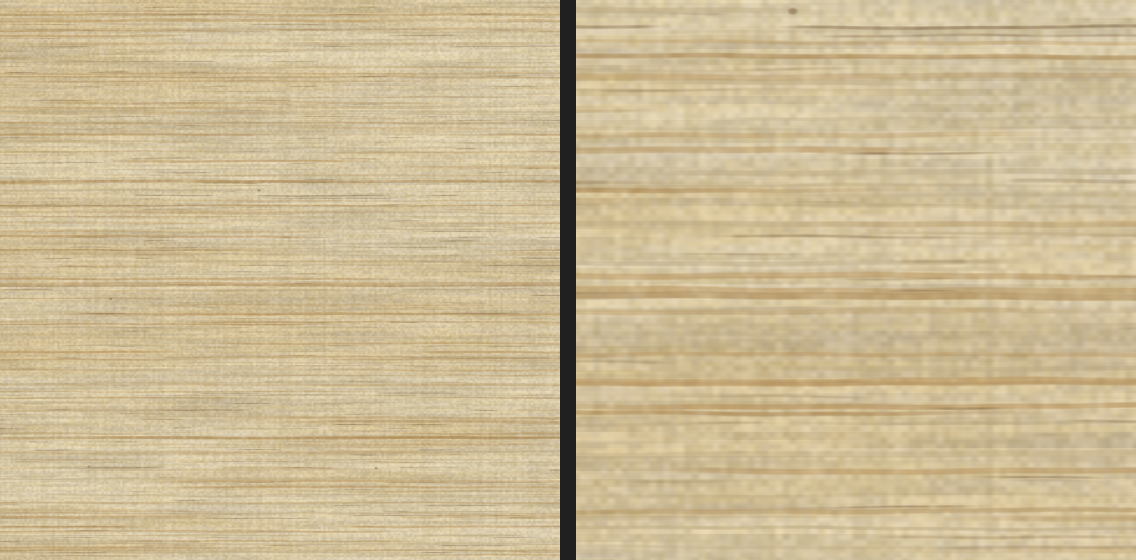
Left: the whole. Right: its middle third, enlarged.
Reproduce this texture procedurally as a Shadertoy shader.

```glsl
// Woven grasscloth: a cream ground of fine yarn crossed by long horizontal
// ochre threads and short dark slivers. Each thread lives in a jittered row,
// wavers by layered sines and fades in and out by noise along its length.

const vec3 CREAM  = vec3(0.855, 0.800, 0.665);
const vec3 STRAW  = vec3(0.810, 0.730, 0.560);
const vec3 OCHRE  = vec3(0.705, 0.555, 0.335);
const vec3 UMBER  = vec3(0.470, 0.365, 0.230);
const vec3 GREY   = vec3(0.745, 0.690, 0.570);

const float YARN_ROWS    = 215.0;  // weft yarns over the canvas height
const float YARN_COLUMNS = 200.0;  // warp yarns over the canvas width
const float YARN_SHADE   = 0.070;
const float WARP_SHADE   = 0.026;
const float GRAIN_SHADE  = 0.085;
const float TINT_SHADE   = 0.040;  // warm to cool change between yarns
const float WAVER        = 0.0010; // vertical drift of the threads
const float SPECK_CELLS  = 8.0;
const float SPECK_RADIUS = 0.0028;

float hash(vec2 p) {
    vec3 q = fract(p.xyx * vec3(0.1031, 0.1030, 0.0973));
    q += dot(q, q.yzx + 33.33);
    return fract((q.x + q.y) * q.z);
}

float noise(vec2 p) {
    vec2 i = floor(p), f = fract(p);
    f = f * f * (3.0 - 2.0 * f);
    return mix(mix(hash(i), hash(i + vec2(1, 0)), f.x),
               mix(hash(i + vec2(0, 1)), hash(i + vec2(1, 1)), f.x), f.y);
}

// Noise along x that is independent for every row
float rowNoise(float x, float row, float seed) {
    float i = floor(x), f = fract(x);
    f = f * f * (3.0 - 2.0 * f);
    vec2 id = vec2(i + seed * 37.0, row + seed * 91.0);
    return mix(hash(id), hash(id + vec2(1, 0)), f);
}

float waver(float x, float phase) {
    return WAVER * (0.6 * sin(x * 11.0 + phase) + 0.3 * sin(x * 29.0 + phase * 2.3)
                  + 0.2 * sin(x * 71.0 + phase * 3.7));
}

// Coverage of one layer of threads; share is the part of the length they fill
float threads(vec2 uv, float rows, float pieces, float share, float halfWidth, float seed) {
    float soft = 0.6 / iResolution.y + 0.0003;
    float base = floor(uv.y * rows);
    float cover = 0.0;
    for (int k = -1; k <= 1; k++) {
        float row = base + float(k);
        float pick = hash(vec2(row, seed));
        float size = hash(vec2(row, seed + 5.0));
        float centre = (row + 0.1 + 0.8 * pick) / rows + waver(uv.x, pick * 40.0);
        float along = rowNoise(uv.x * pieces + size * 50.0, row, seed);
        float presence = smoothstep(1.0 - share, 1.2 - share, along);
        float w = halfWidth * mix(0.6, 1.3, size) * mix(0.7, 1.0, presence);
        float line = 1.0 - smoothstep(w - soft, w + soft, abs(uv.y - centre));
        float weight = mix(0.35, 1.0, hash(vec2(row, seed + 9.0)));
        cover = max(cover, line * presence * weight);
    }
    return cover;
}

// Cellular specks: one candidate knot per cell, few of them kept
float specks(vec2 uv) {
    vec2 cell = floor(uv * SPECK_CELLS);
    vec2 spot = 0.2 + 0.6 * vec2(hash(cell + 3.0), hash(cell + 17.0));
    vec2 d = (uv - (cell + spot) / SPECK_CELLS) * vec2(0.7, 1.0);
    float keep = step(0.93, hash(cell + 41.0));
    return keep * (1.0 - smoothstep(0.3 * SPECK_RADIUS, SPECK_RADIUS, length(d)));
}

void mainImage(out vec4 fragColor, in vec2 fragCoord) {
    vec2 uv = fragCoord / iResolution.y;

    // Thin tonal bands, a little deeper toward the left
    float band = 0.45 * noise(vec2(uv.x * 1.5, uv.y * 13.0 + 4.0))
               + 0.55 * noise(vec2(uv.x * 2.5 + 7.0, uv.y * 47.0));
    float depth = clamp(band + 0.16 * (0.5 - uv.x), 0.0, 1.0);
    vec3 color = mix(CREAM, STRAW, 0.72 * smoothstep(0.25, 0.85, depth));

    // Greyish streaks in the ground
    float streaks = noise(vec2(uv.x * 5.0 + 20.0, uv.y * 60.0));
    color = mix(color, GREY, 0.38 * smoothstep(0.45, 0.95, streaks));

    // Fine weave of weft, warp and grain, each yarn warmer or cooler
    float yarn = floor(uv.y * YARN_ROWS);
    float weft = rowNoise(uv.x * 9.0, yarn, 1.0);
    float warp = rowNoise(uv.x * YARN_COLUMNS, 0.0, 2.0);
    float grain = noise(uv * vec2(YARN_COLUMNS * 1.2, YARN_ROWS * 1.3));
    float tint = rowNoise(uv.x * 14.0, yarn, 6.0) + noise(uv * YARN_COLUMNS + 31.0) - 1.0;
    color += YARN_SHADE * (weft - 0.5) + WARP_SHADE * (warp - 0.5) + GRAIN_SHADE * (grain - 0.5);
    color += TINT_SHADE * tint * vec3(-0.15, 0.1, 1.0);

    // Threads from faint and dense to dark and rare
    float strength = mix(0.65, 1.1, depth);
    float broken = mix(0.55, 1.0, noise(vec2(uv.x * 130.0, uv.y * 90.0)));
    float faint  = threads(uv, 130.0, 6.0, 0.60, 0.0014, 1.0);
    float middle = threads(uv, 72.0, 2.6, 0.66, 0.0018, 2.0);
    float bold   = threads(uv, 21.0, 1.6, 0.75, 0.0020, 3.0);
    float dark   = threads(uv, 105.0, 13.0, 0.34, 0.0009, 4.0);
    color = mix(color, STRAW * 0.90, 0.70 * faint * broken);
    color = mix(color, OCHRE, 0.74 * middle * strength * broken);
    color = mix(color, OCHRE * 0.94, 0.88 * bold * strength * broken);
    color = mix(color, UMBER, 0.55 * dark * broken);
    color = mix(color, UMBER, 0.50 * specks(uv));

    fragColor = vec4(clamp(color, 0.0, 1.0), 1.0);
}
```
